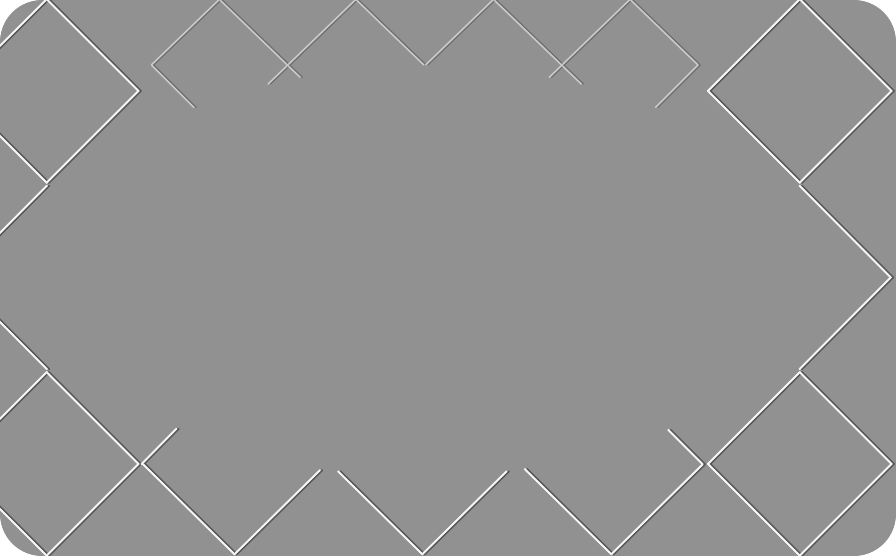
This texture map is drawn by a WebGL 1 fragment shader. Its source:

```glsl
precision highp float;
// Grey rounded panel bordered by engraved diamonds and zigzag lines.
uniform vec2 u_resolution;

const vec2 PANEL = vec2(768.0, 477.0);

float segment(vec2 p, vec2 a, vec2 b) {
  vec2 ab = b - a;
  return length(p - a - ab * clamp(dot(p - a, ab) / dot(ab, ab), 0.0, 1.0));
}

// Two diagonal strokes leaving an apex; reach gives their widths.
float chevron(vec2 p, vec2 apex, vec2 reach, float slope) {
  float left = segment(p, apex, apex + reach.x * vec2(-1.0, slope));
  float right = segment(p, apex, apex + reach.y * vec2(1.0, slope));
  return min(left, right);
}

float diamond(vec2 p, vec2 center, float radius) {
  vec2 q = abs(p - center);
  return segment(q, vec2(radius, 0.0), vec2(0.0, radius));
}

// Corner diamonds, side points and the bottom row.
float boldLines(vec2 p) {
  float d = 1e4;
  for (int i = 0; i < 2; i++) {
    float x = 40.0 + 645.5 * float(i);
    d = min(d, diamond(p, vec2(x, 78.0), 78.7));
    d = min(d, diamond(p, vec2(x, 398.0), 78.7));
    // Side points open toward the left on both edges of the panel.
    float turn = 2.0 * float(i) - 1.0;
    vec2 q = vec2((p.x - x) * turn, abs(p.y - 238.0));
    d = min(d, segment(q, vec2(78.0, 0.0), vec2(0.0, 78.5)));
  }
  d = min(d, chevron(p, vec2(201.0, 475.5), vec2(79.0, 73.0), -0.985));
  d = min(d, chevron(p, vec2(362.0, 475.5), vec2(72.0), -0.985));
  d = min(d, chevron(p, vec2(524.0, 475.5), vec2(74.0, 78.0), -0.985));
  d = min(d, segment(p, vec2(121.5, 398.0), vec2(151.0, 368.0)));
  return min(d, segment(p, vec2(602.0, 398.0), vec2(573.0, 369.0)));
}

// Finer zigzag along the top, with crossed ends.
float fineLines(vec2 p) {
  float d = 1e4;
  for (int i = 0; i < 2; i++) {
    float side = 1.0 - 2.0 * float(i);
    vec2 q = vec2((p.x - 364.0) * side, p.y);
    d = min(d, chevron(q, vec2(-176.0, -0.5), vec2(58.0, 69.0), 0.965));
    d = min(d, chevron(q, vec2(-59.0, -0.5), vec2(75.0, 58.0), 0.965));
    d = min(d, segment(q, vec2(-234.0, 56.0), vec2(-198.0, 92.0)));
  }
  return d;
}

float stroke(float d, float halfWidth, float soft) {
  return 1.0 - smoothstep(halfWidth - 0.5 * soft, halfWidth + 0.5 * soft, d);
}

void main() {
  vec2 p = gl_FragCoord.xy / u_resolution * PANEL;
  p.y = PANEL.y - p.y;
  float soft = PANEL.x / u_resolution.x;

  // Dark groove to the right of each bright edge.
  vec2 shifted = p - vec2(2.0, 0.0);
  vec3 color = vec3(0.57);
  color = mix(color, vec3(0.38), 0.7 * stroke(fineLines(shifted), 0.6, soft));
  color = mix(color, vec3(0.32), 0.9 * stroke(boldLines(shifted), 0.9, soft));
  color = mix(color, vec3(0.85), 0.8 * stroke(fineLines(p), 0.7, soft));
  color = mix(color, vec3(0.96), stroke(boldLines(p), 0.9, soft));

  // Rounded panel corners on white.
  vec2 corner = abs(p - 0.5 * PANEL) - 0.5 * PANEL + 36.0;
  float edge = length(max(corner, 0.0)) - 36.0;
  color = mix(color, vec3(1.0), smoothstep(-0.5 * soft, 0.5 * soft, edge));
  gl_FragColor = vec4(color, 1.0);
}
```
